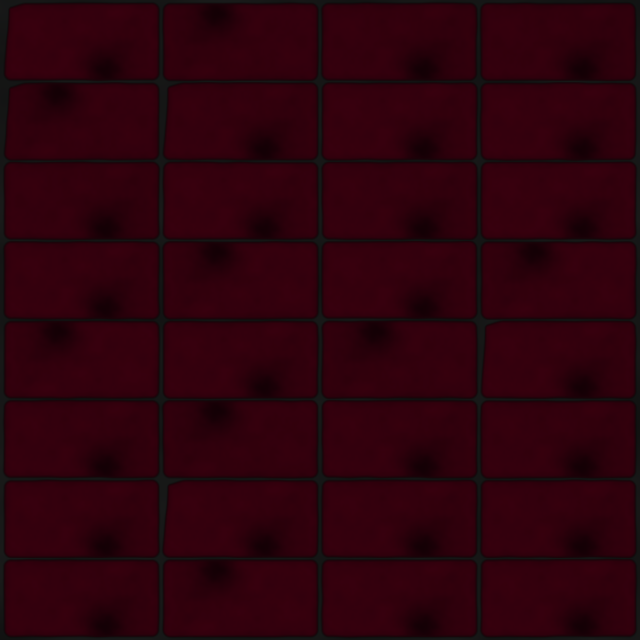
Write a Shadertoy shader that draws this texture.

```glsl
// Glazed dark red tiles, four across and eight down, with smoky stains and charcoal grout.

float hash(vec2 p) {
    vec3 v = fract(vec3(p.xyx) * 0.1031);
    v += dot(v, v.yzx + 33.33);
    return fract((v.x + v.y) * v.z);
}

float noise(vec2 p) {
    vec2 i = floor(p), f = fract(p);
    f = f * f * (3.0 - 2.0 * f);
    return mix(mix(hash(i), hash(i + vec2(1, 0)), f.x),
               mix(hash(i + vec2(0, 1)), hash(i + vec2(1, 1)), f.x), f.y);
}

float fbm(vec2 p) {
    float sum = 0.0, amp = 0.5;
    for (int i = 0; i < 4; i++) {
        sum += amp * noise(p);
        p = p * 2.03 + 17.0;
        amp *= 0.5;
    }
    return sum / 0.9375;
}

float roundedBox(vec2 p, vec2 halfSize, float radius) {
    vec2 q = abs(p) - halfSize + radius;
    return length(max(q, 0.0)) + min(max(q.x, q.y), 0.0) - radius;
}

// Soft round smudge, 1 at its centre.
float smudge(vec2 p, vec2 centre, vec2 size) {
    vec2 q = (p - centre) / size;
    return exp(-dot(q, q));
}

// Glaze colour; p is the position from the tile centre.
vec3 glaze(vec2 p) {
    vec2 warped = p + 0.022 * (vec2(fbm(p * 34.0 + 40.0), fbm(p * 34.0 + 71.0)) - 0.5);
    float stain = 0.5 * smudge(warped, vec2(0.036, -0.048), vec2(0.027, 0.026))
                + 0.2 * smudge(warped, vec2(0.050, -0.026), vec2(0.042, 0.036))
                + 0.13 * smudge(warped, vec2(0.078, 0.027), vec2(0.016, 0.013));
    float cloud = 1.0 + 0.2 * (fbm(p * 42.0 + 9.0) - 0.5);
    return vec3(0.204, 0.0, 0.051) * cloud * (1.0 - stain);
}

void mainImage(out vec4 fragColor, in vec2 fragCoord) {
    vec2 uv = fragCoord / iResolution.xy;
    float pixel = 1.0 / min(iResolution.x, iResolution.y);

    // Tile grid with a thin grout margin around it
    vec2 grid = (uv - 0.0033) / 0.9934 * vec2(4, 8);
    vec2 id = clamp(floor(grid), vec2(0), vec2(3, 7));
    vec2 p = (grid - id - 0.5) * vec2(0.24835, 0.12418);
    float flip = hash(id + 5.7) < 0.37 ? -1.0 : 1.0;
    float chipped = step(0.88, hash(id + 31.3));

    // Uneven outline, some tiles cut back at the upper left
    vec2 jitter = 0.0007 * (vec2(hash(id + 2.1), hash(id + 8.4)) - 0.5);
    float d = roundedBox(p - jitter, vec2(0.1212, 0.0606), 0.0115);
    d += 0.0016 * (noise(p * 38.0 + id * 13.0) - 0.4);
    d += chipped * 0.008 * smoothstep(-0.085, -0.121, p.x) * smoothstep(-0.06, 0.055, p.y);

    // Grout, shaded in broad patches
    vec3 grout = vec3(0.083, 0.086, 0.084) * (0.7 + 0.6 * fbm(uv * 9.0));
    grout *= mix(0.75, 1.0, smoothstep(0.0, 0.003, d));

    // Glaze, darkened along the rim and turned half round on flipped tiles
    float rim = smoothstep(-0.0045, 0.0, d);
    vec3 tile = glaze(p * flip) * (0.97 + 0.06 * hash(id + 19.0));
    tile *= 1.0 - 0.12 * smoothstep(-0.014, 0.0, d);
    tile = mix(tile, vec3(0.09, 0.018, 0.034), 0.8 * rim);

    float cover = smoothstep(0.8 * pixel, -0.8 * pixel, d);
    fragColor = vec4(mix(grout, tile, cover), 1.0);
}
```
